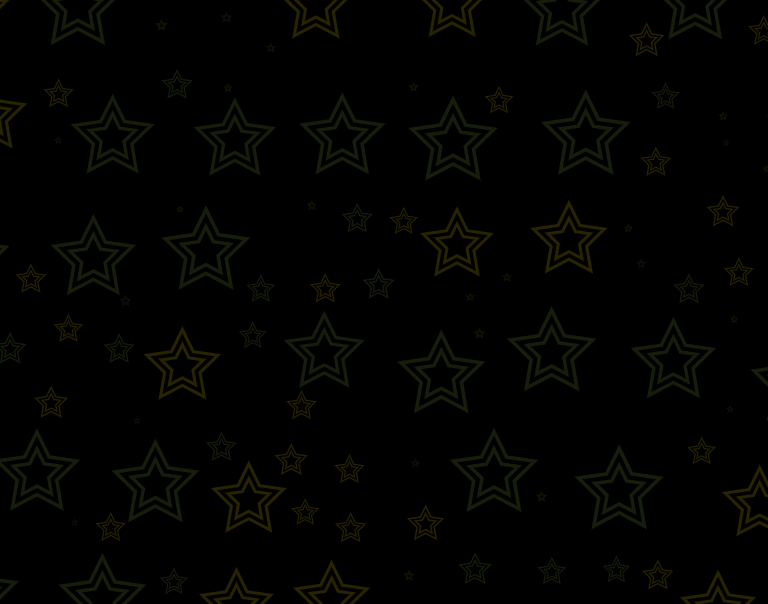
Reproduce this pattern procedurally as a Shadertoy shader.

```glsl
// Dim outlined five-pointed stars, olive and green, scattered on black.
// Large stars sit in a jittered grid with shifted rows; a finer grid adds
// small and tiny stars wherever the large ones leave room.

const float BIG_CELL = 0.2;
const float SMALL_CELL = 0.1;

vec3 hash32(vec2 p) {
    vec3 q = fract(vec3(p.xyx) * vec3(0.1031, 0.1030, 0.0973));
    q += dot(q, q.yxz + 33.33);
    return fract((q.xxy + q.yzz) * q.zyx);
}

float rowShift(float row) {
    return fract(row * 0.618 + 0.3 * sin(row * 2.3));
}

// Cell holding p, moved by a neighbour offset; each row has its own shift
vec2 cellId(vec2 p, float size, vec2 offset) {
    float row = floor(p.y / size) + offset.y;
    return vec2(floor(p.x / size - rowShift(row)) + offset.x, row);
}

vec2 cellCentre(vec2 id, float size, vec2 jitter) {
    return (id + 0.5 + vec2(rowShift(id.y), 0.0) + jitter) * size;
}

// Stars are packed as centre.xy, radius, green (1) or olive (0)
vec4 bigStar(vec2 id) {
    vec3 place = hash32(id + 17.0);
    vec3 kind = hash32(id + 71.0);
    float green = step(0.48, kind.x);
    float radius = mix(0.064 + 0.004 * kind.y, 0.069 + 0.009 * sqrt(kind.y), green);
    radius *= step(place.z, 0.87);
    return vec4(cellCentre(id, BIG_CELL, (place.xy - 0.5) * 0.26), radius, green);
}

vec4 smallStar(vec2 id) {
    vec3 place = hash32(id + 137.0);
    vec3 kind = hash32(id + 211.0);
    float tiny = step(0.68, place.z);
    float radius = mix(0.024 + 0.009 * kind.y * kind.y, 0.006 + 0.004 * kind.y, tiny);
    vec2 jitter = (place.xy - 0.5) * mix(0.4, 0.8, tiny);
    return vec4(cellCentre(id, SMALL_CELL, jitter), radius, step(0.5, kind.x));
}

// True when no large star comes close to the given star
bool hasRoom(vec4 star) {
    for (int k = 0; k < 9; k++) {
        vec2 offset = vec2(k % 3 - 1, k / 3 - 1);
        vec4 big = bigStar(cellId(star.xy, BIG_CELL, offset));
        float gap = big.z * 0.88 + star.z + 0.005;
        if (big.z > 0.0 && distance(big.xy, star.xy) < gap) return false;
    }
    return true;
}

// Depth inside a unit star, from one edge line after folding to a wedge
float starDepth(vec2 p) {
    float sector = radians(72.0);
    float angle = abs(mod(atan(p.x, p.y) + 0.5 * sector, sector) - 0.5 * sector);
    vec2 folded = length(p) * vec2(sin(angle), cos(angle));
    return dot(vec2(0.0, 1.0) - folded, vec2(0.896, 0.443));
}

// Box-filtered coverage of a band between two depths
float band(float depth, float start, float width, float pixel) {
    vec2 edges = (depth - vec2(start, start + width)) / pixel + 0.5;
    edges = clamp(edges, 0.0, 1.0);
    return edges.x - edges.y;
}

// Two nested outlines in the star's colour
vec3 drawStar(vec2 p, vec4 star, float pixel) {
    float depth = starDepth((p - star.xy) / star.z);
    float unitPixel = pixel / star.z;
    float cover = band(depth, 0.0, 0.076, unitPixel)
                + band(depth, 0.165, 0.074, unitPixel);
    vec3 olive = vec3(0.155, 0.137, 0.0);
    vec3 green = vec3(0.09, 0.115, 0.045);
    return mix(olive, green, star.w) * cover;
}

void mainImage(out vec4 fragColor, in vec2 fragCoord) {
    float pixel = 1.0 / iResolution.y;
    vec2 p = fragCoord * pixel + vec2(3.07, 5.11);
    vec3 color = vec3(0.0);

    for (int k = 0; k < 9; k++) {
        vec2 offset = vec2(k % 3 - 1, k / 3 - 1);

        vec4 big = bigStar(cellId(p, BIG_CELL, offset));
        if (distance(p, big.xy) < big.z + pixel && big.z > 0.0)
            color = max(color, drawStar(p, big, pixel));

        vec4 small = smallStar(cellId(p, SMALL_CELL, offset));
        if (distance(p, small.xy) < small.z + pixel && hasRoom(small))
            color = max(color, drawStar(p, small, pixel));
    }
    fragColor = vec4(color, 1.0);
}
```
